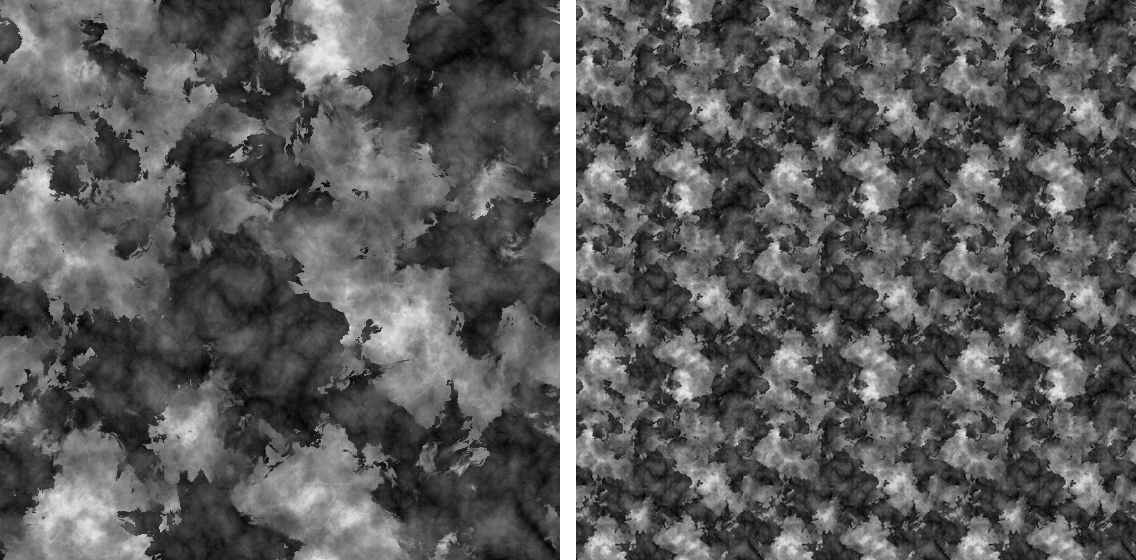
Left, the tile; right, the same tile 3 across and 3 down.
A WebGL 1 fragment shader for this texture:

```glsl
precision highp float;

uniform vec2 u_resolution;

float hash(vec2 cell, float seed) {
  vec3 q = fract(vec3(cell, seed + 1.0) * vec3(0.1031, 0.1030, 0.0973));
  q += dot(q, q.yzx + 33.33);
  return fract((q.x + q.y) * q.z);
}

float cornerSlope(vec2 cell, vec2 offset, float period, float seed) {
  float angle = 6.28318 * hash(mod(cell, period), seed);
  return dot(vec2(cos(angle), sin(angle)), offset);
}

// Gradient noise that wraps after a whole number of cells
float noise(vec2 p, float period, float seed) {
  vec2 cell = floor(p);
  vec2 f = p - cell;
  vec2 s = f * f * f * (f * (f * 6.0 - 15.0) + 10.0);
  vec2 e = vec2(1.0, 0.0);
  float low = mix(cornerSlope(cell, f, period, seed),
                  cornerSlope(cell + e, f - e, period, seed), s.x);
  float high = mix(cornerSlope(cell + e.yx, f - e.yx, period, seed),
                   cornerSlope(cell + 1.0, f - 1.0, period, seed), s.x);
  return mix(low, high, s.y);
}

// Octaves are shifted so that their lattices do not line up
float fbm(vec2 uv, float period, float gain, float seed) {
  float sum = 0.0, amplitude = 1.0;
  for (int i = 0; i < 7; i++) {
    sum += amplitude * noise(uv * period + 0.37 * float(i), period, seed + float(i));
    period *= 2.0;
    amplitude *= gain;
  }
  return sum;
}

// Folded noise: rounded lumps separated by narrow creases
float billow(vec2 uv, float period, float seed) {
  float sum = 0.0, amplitude = 1.0;
  for (int i = 0; i < 6; i++) {
    sum += amplitude * abs(noise(uv * period + 0.37 * float(i), period, seed + float(i)));
    period *= 2.0;
    amplitude *= 0.63;
  }
  return sum;
}

void main() {
  vec2 uv = gl_FragCoord.xy / u_resolution;
  vec2 warp = vec2(fbm(uv, 6.0, 0.5, 11.0), fbm(uv, 6.0, 0.5, 23.0));

  float height = fbm(uv + 0.045 * warp, 4.0, 0.66, 37.0) - 0.025;
  float clouds = fbm(uv + 0.015 * warp, 6.0, 0.6, 53.0);
  float lumps = billow(uv + 0.012 * warp.yx, 9.0, 71.0);
  float veins = 1.0 - smoothstep(0.0, 0.04, abs(fbm(uv, 7.0, 0.52, 89.0)));

  // Creases and veins darken the shadows and brighten the pale patches
  float shadow = 0.04 + 0.38 * lumps + 0.13 * clouds - 0.04 * veins;
  float pale = 0.59 - 0.34 * lumps + 0.17 * height + 0.19 * clouds + 0.06 * veins;
  pale += 0.18 * smoothstep(0.15, 0.6, clouds);

  // Ragged border, crisp in some places and soft in others
  float softness = mix(0.025, 0.14, smoothstep(-0.15, 0.35, warp.x));
  float tone = mix(shadow, pale, smoothstep(-softness, softness, height));

  gl_FragColor = vec4(vec3(clamp(tone, 0.02, 0.9)), 1.0);
}
```
